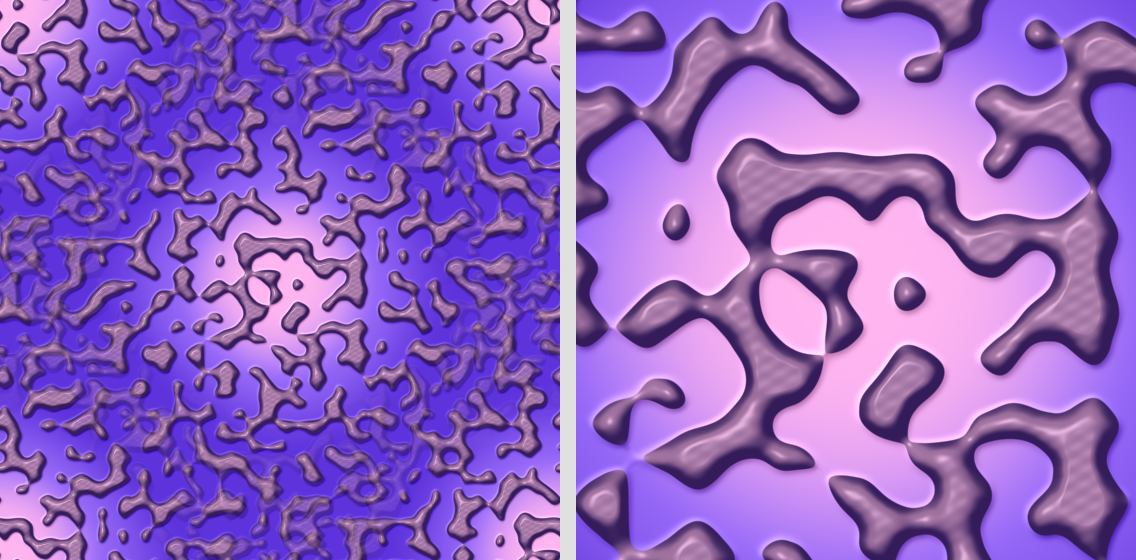
Left, the full canvas; right, a detail of the centre.
Write a WebGL 1 fragment shader that draws this texture.

```glsl
precision highp float;
// Glossy mauve worms in relief over a violet ground with pink glows.
// Thresholded, wrapping gradient noise is lit as rounded tubes; a copy moved
// by half a tile is cross-faded in, which leaves ghosts between the glows.
uniform vec2 u_resolution;

const float TAU = 6.2831853;
const float CELLS = 26.0; // even, so that the half-tile copy stays on the grid

vec2 latticeDirection(vec2 cell) {
  cell = mod(cell, CELLS);
  float angle = TAU * fract(sin(dot(cell, vec2(127.1, 311.7))) * 43758.55);
  return vec2(cos(angle), sin(angle));
}

float gradientNoise(vec2 q) {
  vec2 cell = floor(q);
  vec2 f = q - cell;
  vec2 u = f * f * f * (f * (f * 6.0 - 15.0) + 10.0);
  vec2 e = vec2(1.0, 0.0);
  float a = dot(latticeDirection(cell), f);
  float b = dot(latticeDirection(cell + e.xy), f - e.xy);
  float c = dot(latticeDirection(cell + e.yx), f - e.yx);
  float d = dot(latticeDirection(cell + e.xx), f - e.xx);
  return mix(mix(a, b, u.x), mix(c, d, u.x), u.y);
}

// Violet ground, pink where the glow is strongest
vec3 groundColor(float glow) {
  vec3 blue = vec3(0.37, 0.20, 0.86);
  vec3 lilac = vec3(0.61, 0.43, 0.98);
  vec3 pink = vec3(1.0, 0.71, 0.94);
  vec3 color = mix(blue, lilac, smoothstep(0.25, 0.85, glow));
  return mix(color, pink, smoothstep(0.70, 1.0, glow));
}

// One layer of worms laid over the ground
vec3 relief(vec2 p, vec3 ground) {
  vec2 q = p * CELLS;
  vec2 e = vec2(0.03, 0.0);
  float n = gradientNoise(q);
  vec2 slope = vec2(gradientNoise(q + e.xy) - n, gradientNoise(q + e.yx) - n) / e.x;
  float steepness = length(slope);
  float edge = (n - 0.05) / max(steepness, 0.25); // distance in cells

  // Rounded profile, with a faint brushed grain
  float rise = clamp((n - 0.05) / 0.32, 0.0, 1.0);
  vec2 grain = vec2(sin(TAU * dot(p, vec2(41.0, 97.0))),
                    sin(TAU * dot(p, vec2(-73.0, 118.0))));
  vec3 normal = normalize(vec3(-2.2 * (1.0 - rise) * slope + 0.04 * grain, 1.0));

  // Light from the upper left, dark rims all round
  vec3 light = normalize(vec3(-0.3, 0.45, 0.86));
  vec3 halfway = normalize(light + vec3(0.0, 0.0, 1.0));
  float diffuse = max(dot(normal, light), 0.0);
  diffuse *= mix(0.5, 1.0, smoothstep(0.35, 0.8, normal.z));
  float gloss = pow(max(dot(normal, halfway), 0.0), 36.0);
  vec3 worm = mix(vec3(0.20, 0.11, 0.35), vec3(0.62, 0.44, 0.62),
                  smoothstep(0.15, 0.95, diffuse));
  worm += gloss * vec3(0.28, 0.26, 0.25);

  // Thin bright line on the lit side, thin shadow on the other
  float facing = dot(-slope / max(steepness, 0.1), normalize(light.xy));
  float outline = exp(-pow(edge / 0.07, 2.0));
  ground += outline * 0.22 * facing;

  float pixel = CELLS / u_resolution.y;
  return mix(ground, worm, smoothstep(-pixel, pixel, edge));
}

void main() {
  vec2 p = gl_FragCoord.xy / u_resolution;

  // 1 at the centre of the tile, 0 at its corners
  vec2 wave = cos(TAU * (p - 0.5));
  float centre = 0.5 + 0.25 * (wave.x + wave.y);

  float glow = abs(2.0 * centre - 1.0);
  glow += 0.07 * sin(TAU * (p.x + 2.0 * p.y)) * (1.0 - glow);
  vec3 ground = groundColor(glow);

  vec3 color = mix(relief(p + 0.5, ground), relief(p, ground),
                   smoothstep(0.22, 0.78, centre));
  gl_FragColor = vec4(clamp(color, 0.0, 1.0), 1.0);
}
```
